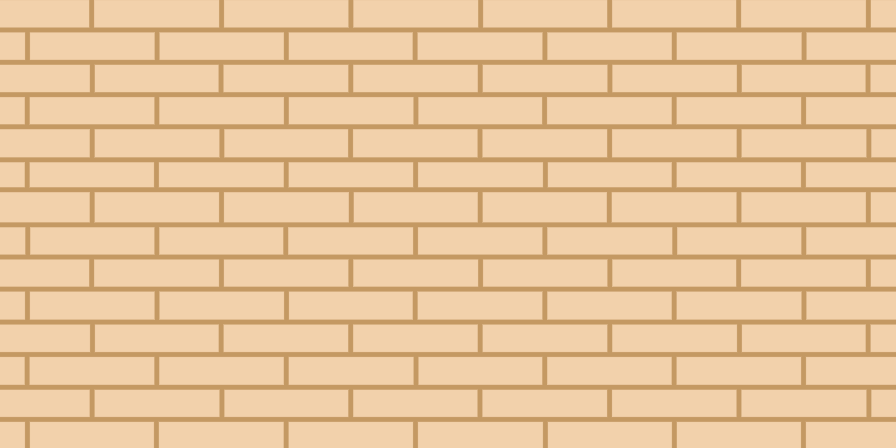
Write a Shadertoy shader that draws this pattern.

```glsl
// Draws a flat tan brick wall in running bond with slightly uneven mortar joints.

// Lengths are fractions of the canvas height.
const vec3 BRICK_COLOR = vec3(0.95, 0.82, 0.67);
const vec3 MORTAR_COLOR = vec3(0.77, 0.60, 0.39);
const vec2 BRICK_PITCH = vec2(0.2888, 0.07248);
const float FIRST_BED = 0.0638;      // height of the lowest bed joint
const float FIRST_JOINT = 0.0612;    // left joint of the lowest course
const float MORTAR_WIDTH = 0.0110;
const float BED_JITTER = 0.0010;
const float JOINT_JITTER = 0.0016;
const float RAISED_BED = 7.0;        // the one bed laid clearly off level spacing
const float RAISE = 0.0056;
const float EDGE_SOFTNESS = 0.75;    // half width of the edge blend, in pixels

// Layered sines give each joint a small repeatable offset in -1..1.
float wobble(vec2 id) {
    return 0.6 * sin(5.1 * id.x + 2.3 * id.y) + 0.4 * sin(3.7 * id.x - 7.9 * id.y);
}

float bedHeight(float bed) {
    float raised = bed == RAISED_BED ? RAISE : 0.0;
    return FIRST_BED + bed * BRICK_PITCH.y + BED_JITTER * wobble(vec2(bed, 0.0)) + raised;
}

// Signed distance to the mortar, negative inside it.
float mortarDistance(vec2 p) {
    // Nearest horizontal bed, and the course above or below it
    float bed = round((p.y - FIRST_BED) / BRICK_PITCH.y);
    float fromBed = p.y - bedHeight(bed);
    float course = bed + step(0.0, fromBed);

    // Nearest vertical joint, with alternate courses shifted half a brick
    float start = FIRST_JOINT + 0.5 * BRICK_PITCH.x * mod(course, 2.0);
    float joint = round((p.x - start) / BRICK_PITCH.x);
    float jointX = start + joint * BRICK_PITCH.x + JOINT_JITTER * 0.7 * wobble(vec2(joint, course));

    return min(abs(fromBed), abs(p.x - jointX)) - 0.5 * MORTAR_WIDTH;
}

void mainImage(out vec4 fragColor, in vec2 fragCoord) {
    vec2 p = fragCoord / iResolution.y;
    float blend = EDGE_SOFTNESS / iResolution.y;
    float brick = smoothstep(-blend, blend, mortarDistance(p));
    fragColor = vec4(mix(MORTAR_COLOR, BRICK_COLOR, brick), 1.0);
}
```
